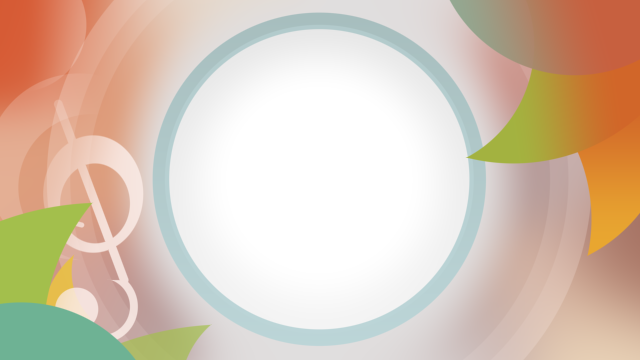
Give the GLSL for this background, as a WebGL 2 fragment shader.

```glsl
#version 300 es
precision highp float;

uniform vec2 u_resolution;
out vec4 outColor;

// Lengths are in canvas heights
const vec2 RING_CENTER = vec2(0.887, 0.502);
const float RING_OUTER = 0.463;
const float RING_INNER = 0.417;
const float RIM_WIDTH = 0.012;
const float BAND_START = 0.641;
const float BAND_STRENGTH = 0.13;
const float GLOW_FALLOFF = 32.0;

const vec3 RED = vec3(0.84, 0.35, 0.20);
const vec3 PEACH = vec3(0.87, 0.62, 0.49);
const vec3 ROSE = vec3(0.80, 0.57, 0.53);
const vec3 MAUVE = vec3(0.71, 0.62, 0.62);
const vec3 BROWN = vec3(0.64, 0.43, 0.37);
const vec3 CREAM = vec3(0.93, 0.85, 0.74);
const vec3 PALE = vec3(0.88, 0.87, 0.87);
const vec3 BLUSH = vec3(0.98, 0.92, 0.90);
const vec3 RING_TOP = vec3(0.65, 0.74, 0.74);
const vec3 RING_BOTTOM = vec3(0.74, 0.84, 0.85);
const vec3 TEAL = vec3(0.43, 0.70, 0.58);
const vec3 GREEN = vec3(0.64, 0.75, 0.30);
const vec3 OLIVE = vec3(0.64, 0.70, 0.25);
const vec3 YELLOW = vec3(0.91, 0.75, 0.28);
const vec3 AMBER = vec3(0.91, 0.65, 0.19);
const vec3 RUST = vec3(0.82, 0.40, 0.16);

float disc(vec2 p, vec2 center, float radius) {
    return length(p - center) - radius;
}

float ellipse(vec2 p, vec2 center, vec2 radii) {
    return (length((p - center) / radii) - 1.0) * min(radii.x, radii.y);
}

float capsule(vec2 p, vec2 a, vec2 b, float radius) {
    vec2 ab = b - a;
    float t = clamp(dot(p - a, ab) / dot(ab, ab), 0.0, 1.0);
    return length(p - a - ab * t) - radius;
}

// One disc with another cut away
float leaf(vec2 p, vec2 body, float bodyRadius, vec2 cut, float cutRadius) {
    return max(disc(p, body, bodyRadius), -disc(p, cut, cutRadius));
}

float cover(float d) {
    float aa = 0.8 / u_resolution.y;
    return 1.0 - smoothstep(-aa, aa, d);
}

void paint(inout vec3 col, float d, vec3 tint, float alpha) {
    col = mix(col, tint, cover(d) * alpha);
}

void glow(inout vec4 sum, vec2 p, float x, float y, vec3 tint) {
    vec2 q = p - vec2(x, y);
    sum += vec4(tint, 1.0) * exp(-dot(q, q) * GLOW_FALLOFF);
}

vec3 softBackdrop(vec2 p) {
    vec4 sum = vec4(PALE, 1.0) * 1e-5;
    glow(sum, p, 0.02, 0.91, RED);
    glow(sum, p, 0.13, 0.97, RED);
    glow(sum, p, 0.32, 0.86, PEACH);
    glow(sum, p, 0.02, 0.47, PEACH);
    glow(sum, p, 0.25, 0.50, PEACH);
    glow(sum, p, 0.25, 0.22, ROSE);
    glow(sum, p, 0.42, 0.14, MAUVE);
    glow(sum, p, 0.50, 0.95, mix(PALE, CREAM, 0.4));
    glow(sum, p, 0.72, 0.02, PALE);
    glow(sum, p, 1.20, 0.04, PALE);
    glow(sum, p, 1.20, 0.95, PALE);
    glow(sum, p, 1.34, 0.12, MAUVE);
    glow(sum, p, 1.48, 0.21, mix(ROSE, CREAM, 0.6));
    glow(sum, p, 1.64, 0.05, CREAM);
    glow(sum, p, 1.72, 0.28, BROWN);
    glow(sum, p, 1.48, 0.50, MAUVE);
    glow(sum, p, 1.40, 0.79, ROSE);
    return sum.rgb / sum.a;
}

float clef(vec2 p) {
    float d = max(ellipse(p, vec2(0.259, 0.461), vec2(0.139, 0.163)),
                  -ellipse(p, vec2(0.264, 0.435), vec2(0.097, 0.111)));
    d = min(d, capsule(p, vec2(0.162, 0.711), vec2(0.345, 0.222), 0.012));
    d = min(d, capsule(p, vec2(0.185, 0.386), vec2(0.227, 0.375), 0.007));
    vec2 q = p - vec2(0.282, 0.148);
    float hook = max(abs(length(q) - 0.09) - 0.011, max(-q.x, q.y - 0.074));
    return min(min(d, hook), disc(p, vec2(0.213, 0.141), 0.06));
}

void main() {
    vec2 p = gl_FragCoord.xy / u_resolution.y;
    float r = length(p - RING_CENTER);
    vec3 col = softBackdrop(p);

    // Faint wide bands and central halo
    for (int i = 0; i < 2; i++) {
        float inner = BAND_START + 0.051 * float(i);
        paint(col, max(inner - r, r - 0.757), BLUSH, BAND_STRENGTH);
    }
    col = mix(col, PALE, 1.0 - smoothstep(0.43, 0.61, r));

    // Translucent ribbons at the upper left
    paint(col, disc(p, vec2(0.053, 0.931), 0.187), BLUSH, 0.28 * smoothstep(0.06, 0.25, p.x));
    float ribbon = leaf(p, vec2(0.220, 0.537), 0.259, vec2(0.255, 0.479), 0.204);
    paint(col, ribbon, BLUSH, 0.22 * (1.0 - smoothstep(0.12, 0.30, p.x)));

    // White disc and its ring
    vec3 edge = mix(vec3(0.96), vec3(0.90), p.y);
    paint(col, r - RING_OUTER, mix(RING_BOTTOM, RING_TOP, p.y), 1.0);
    paint(col, r - RING_INNER - RIM_WIDTH, RING_BOTTOM, 0.5);
    paint(col, r - RING_INNER, mix(vec3(1.0), edge, smoothstep(0.24, 0.43, r)), 1.0);

    // Lower left leaves around the clef
    float small = leaf(p, vec2(0.634, -0.780), 0.879, vec2(0.755, -0.093), 0.255);
    paint(col, max(small, p.x - 0.6), GREEN, 0.7);
    float sprig = leaf(p, vec2(0.370, 0.097), 0.255, vec2(0.382, 0.245), 0.183);
    paint(col, max(sprig, p.x - 0.25), YELLOW, 0.95);
    float fade = smoothstep(0.1, 0.34, p.x + 0.3 * (0.5 - p.y));
    paint(col, clef(p), BLUSH, 0.25 + 0.62 * fade);
    paint(col, leaf(p, vec2(0.287, -0.387), 0.824, vec2(0.718, 0.056), 0.598), GREEN, 1.0);
    paint(col, disc(p, vec2(0.058, -0.238), 0.398), TEAL, 1.0);

    // Upper right leaves
    float amber = leaf(p, vec2(1.442, 0.671), 0.426, vec2(1.169, 0.391), 0.474);
    paint(col, max(amber, p.y - 0.7), mix(AMBER, RUST, smoothstep(0.32, 0.75, p.y)), 1.0);
    float broad = leaf(p, vec2(1.426, 1.074), 0.528, vec2(1.130, 0.875), 0.354);
    paint(col, broad, mix(OLIVE, RUST, smoothstep(1.42, 1.75, p.x + 0.15 * (p.y - 0.6))), 1.0);
    vec3 canopy = mix(mix(TEAL, ROSE, 0.35), mix(RED, BROWN, 0.3), smoothstep(1.25, 1.7, p.x + 0.3 * (p.y - 0.9)));
    paint(col, disc(p, vec2(1.597, 1.185), 0.394), canopy, 0.95);

    outColor = vec4(col, 1.0);
}
```
